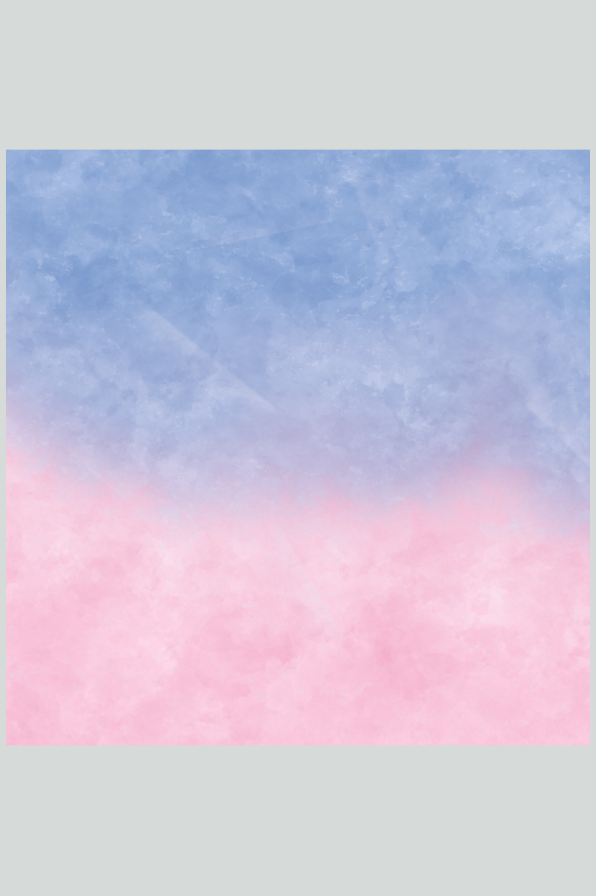
A Shadertoy shader for this background:

```glsl
// Square watercolour wash, blue melting through lavender into pink, on a pale grey mount.

float hash(vec2 p) {
    vec3 q = fract(vec3(p.xyx) * 0.1031);
    q += dot(q, q.yzx + 33.33);
    return fract((q.x + q.y) * q.z);
}

float noise(vec2 p) {
    vec2 cell = floor(p), f = fract(p);
    f = f * f * (3.0 - 2.0 * f);
    return mix(mix(hash(cell), hash(cell + vec2(1, 0)), f.x),
               mix(hash(cell + vec2(0, 1)), hash(cell + vec2(1, 1)), f.x), f.y);
}

// Layered noise centred on zero
float fbm(vec2 p) {
    float sum = 0.0, amp = 0.5;
    for (int i = 0; i < 6; i++) {
        sum += amp * (noise(p) - 0.5);
        p = mat2(1.6, 1.2, -1.2, 1.6) * p + 7.3;
        amp *= 0.58;
    }
    return sum;
}

// Soft round patch
float blot(vec2 p, vec2 centre, vec2 radius) {
    vec2 d = (p - centre) / radius;
    return exp(-dot(d, d));
}

// Dry brush stroke from a to b: crisp on one side, fading on the other
float stroke(vec2 p, vec2 a, vec2 b, float width) {
    vec2 dir = normalize(b - a), d = p - a;
    float along = dot(d, dir) / length(b - a);
    float side = dot(d, vec2(-dir.y, dir.x)) / width;
    float ends = smoothstep(-0.1, 0.2, along) * smoothstep(1.1, 0.85, along);
    return ends * smoothstep(-0.06, 0.06, side) * smoothstep(1.2, 0.0, side);
}

// Overlapping translucent layers with torn edges
float tornLayers(vec2 p, float grain) {
    float sum = 0.0;
    for (int i = 0; i < 4; i++) {
        float k = float(i);
        vec2 q = mat2(0.8, 0.6, -0.6, 0.8) * p * (4.0 + 2.0 * k) + 13.7 * k;
        float field = fbm(q) + grain * 0.15;
        sum += smoothstep(0.0, 0.025, field) * smoothstep(0.32, 0.0, field) - 0.25;
    }
    return sum;
}

vec3 wash(vec2 p) {
    vec2 warp = vec2(fbm(p * 6.0 + 3.0), fbm(p * 6.0 + 19.0));
    float cloud = fbm(p * 6.0 + warp * 0.8 + 41.0);
    float grain = fbm(p * vec2(34.0, 44.0) + warp * 2.0);
    float torn = tornLayers(p, grain);

    // Height of the colour bands, dipping from left to right
    float dip = 0.13 * exp(-p.x * 7.0) - 0.05 * smoothstep(0.8, 1.0, p.x);
    float h = p.y - dip + cloud * 0.09 + grain * 0.06 + torn * 0.008;
    h -= 0.11 * blot(p, vec2(0.86, 0.68), vec2(0.14, 0.11));
    h -= 0.05 * blot(p, vec2(0.55, 0.60), vec2(0.14, 0.10));
    h += 0.08 * blot(p, vec2(0.27, 0.62), vec2(0.12, 0.10));
    h += 0.06 * blot(p, vec2(0.08, 0.74), vec2(0.12, 0.12));
    h -= 0.03 * blot(p, vec2(0.84, 0.42), vec2(0.09, 0.06));

    vec3 col = mix(vec3(0.973, 0.765, 0.850), vec3(0.965, 0.800, 0.875), smoothstep(0.14, 0.38, h));
    col = mix(col, vec3(0.765, 0.735, 0.860), smoothstep(0.33, 0.48, h));
    col = mix(col, vec3(0.660, 0.715, 0.862), smoothstep(0.43, 0.59, h));
    col = mix(col, vec3(0.565, 0.670, 0.845), smoothstep(0.62, 0.80, h));

    // Pooled pigment and thinned patches
    float upper = smoothstep(0.33, 0.50, h);
    float tone = cloud * 0.08 + grain * mix(0.05, 0.10, upper) + torn * mix(0.014, 0.018, upper);
    tone -= 0.04 * blot(p, vec2(0.10, 0.77), vec2(0.13, 0.08));
    tone -= 0.04 * blot(p, vec2(0.54, 0.76), vec2(0.16, 0.06));
    tone -= 0.03 * blot(p, vec2(0.66, 0.48), vec2(0.12, 0.06));
    tone += 0.06 * blot(p, vec2(0.95, 0.89), vec2(0.13, 0.08));
    tone += 0.03 * blot(p, vec2(0.07, 0.94), vec2(0.08, 0.07));
    tone += 0.03 * blot(p, vec2(0.26, 0.22), vec2(0.12, 0.09));
    tone += 0.04 * blot(p, vec2(0.87, 0.24), vec2(0.09, 0.07));
    tone -= 0.02 * blot(p, vec2(0.62, 0.12), vec2(0.14, 0.08));
    tone -= 0.02 * blot(p, vec2(0.06, 0.18), vec2(0.10, 0.10));
    col += tone * mix(vec3(0.25, 1.1, 0.75), vec3(1.2, 0.9, 0.55), upper);

    // Translucent strokes
    vec2 q = p + warp * 0.006;
    float veil = stroke(q, vec2(0.23, 0.75), vec2(0.47, 0.56), -0.06) * 0.22
               + stroke(q, vec2(0.58, 0.18), vec2(0.46, 0.38), 0.06) * 0.30
               + stroke(q, vec2(0.32, 0.83), vec2(0.55, 0.88), 0.025) * 0.16
               + stroke(q, vec2(1.03, 0.44), vec2(0.88, 0.58), -0.07) * 0.24
               + stroke(q, vec2(0.58, 0.97), vec2(0.66, 0.77), 0.06) * 0.12
               + stroke(q, vec2(0.10, 0.50), vec2(0.25, 0.37), 0.04) * 0.20;
    col = mix(col, vec3(0.92, 0.88, 0.94), veil * (0.9 + grain));

    // Chalky flecks gathered where the wash is thin
    float fleck = smoothstep(0.12, 0.28, fbm(p * vec2(95.0, 120.0) + warp * 3.0));
    col = mix(col, vec3(0.88, 0.88, 0.95), fleck * smoothstep(-0.1, 0.2, cloud + torn * 0.1) * 0.22);

    // Paper tooth
    return col + 0.012 * (noise(p * 230.0) - 0.5);
}

void mainImage(out vec4 fragColor, in vec2 fragCoord) {
    vec2 uv = fragCoord / iResolution.xy, low = vec2(0.010, 0.168), high = vec2(0.990, 0.833);

    // Panel mask with a one-pixel soft edge
    vec2 inset = min(uv - low, high - uv) * iResolution.xy;
    float panel = clamp(min(inset.x, inset.y) + 0.5, 0.0, 1.0);
    vec3 col = mix(vec3(0.840, 0.854, 0.850), wash((uv - low) / (high - low)), panel);
    fragColor = vec4(clamp(col, 0.0, 1.0), 1.0);
}
```
